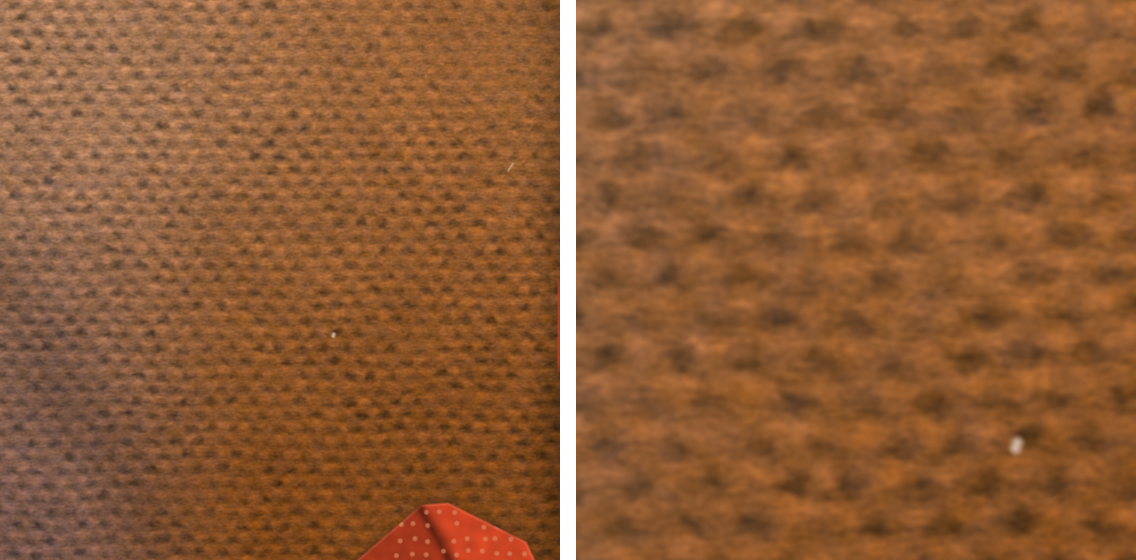
Left, the full canvas; right, a detail of the centre.
This texture is drawn by a WebGL 1 fragment shader. Its source:

```glsl
precision highp float;
// Brown dimpled cloth in soft uneven light, with a dotted red scrap at the lower edge.

uniform vec2 u_resolution;

#define GRID vec2(24.0, 41.0)   // dimples across and up the canvas
#define JITTER 0.15             // irregularity of dimple positions
#define DIMPLE_DEPTH 0.29
#define BUMP_LIGHT 0.18
#define GRAIN_AMOUNT 0.21
#define MOTTLE_AMOUNT 0.06      // warm and cool patches
#define EDGE 0.003              // softness of the outlines
#define TAN vec3(0.625, 0.455, 0.33)
#define OCHRE vec3(0.585, 0.375, 0.205)
#define UMBER vec3(0.475, 0.272, 0.105)
#define MAUVE vec3(0.455, 0.33, 0.28)
#define RED vec3(0.74, 0.25, 0.13)

vec2 hash2(vec2 p) {
  vec3 q = fract(p.xyx * vec3(0.1031, 0.1030, 0.0973));
  q += dot(q, q.yzx + 33.33);
  return fract((q.xx + q.yz) * q.zy);
}

float cornerSlope(vec2 cell, vec2 offset) {
  return dot(hash2(cell) * 2.0 - 1.0, offset);
}

// Gradient noise, roughly -0.7 to 0.7
float noise(vec2 p) {
  vec2 i = floor(p), f = p - i;
  vec2 u = f * f * f * (f * (f * 6.0 - 15.0) + 10.0);
  vec2 e = vec2(1.0, 0.0);
  return mix(mix(cornerSlope(i, f), cornerSlope(i + e, f - e), u.x),
             mix(cornerSlope(i + e.yx, f - e.yx), cornerSlope(i + e.xx, f - e.xx), u.x), u.y);
}

float blob(vec2 d, vec2 radius) {
  d /= radius;
  return exp(-dot(d, d));
}

float segment(vec2 p, vec2 a, vec2 b) {
  vec2 ab = b - a;
  return length(p - a - ab * clamp(dot(p - a, ab) / dot(ab, ab), 0.0, 1.0));
}

// Signed distance to the line a-b, positive on its left side
float leftOf(vec2 p, vec2 a, vec2 b) {
  vec2 dir = normalize(b - a);
  return dot(p - a, vec2(-dir.y, dir.x));
}

// Staggered dimples: x = dark hollow, y = lit bump beneath it
vec2 weave(vec2 p) {
  vec2 q = p * GRID + 0.45 * vec2(noise(p * 7.0), noise(p * 7.0 + 40.0));
  q += 0.25 * vec2(noise(p * 70.0 + 3.0), noise(p * 70.0 + 60.0));
  float row = floor(q.y);
  vec2 relief = vec2(0.0);
  for (int j = -1; j <= 1; j++) {
    float r = row + float(j);
    float shift = 0.5 * mod(r, 2.0);
    float column = floor(q.x - shift);
    for (int i = -1; i <= 1; i++) {
      vec2 cell = vec2(column + float(i), r);
      vec2 rnd = hash2(cell + 11.0);
      vec2 d = q - cell - vec2(0.5 + shift, 0.5) - (rnd - 0.5) * 2.0 * JITTER;
      vec2 arched = d + vec2(0.0, 0.7 * d.x * d.x + 0.25 * (rnd.x - 0.5) * d.x);
      relief.x += (0.5 + 0.8 * rnd.y) * blob(arched, vec2(0.28, 0.32));
      relief.y += (0.6 + 0.7 * rnd.x) * blob(d + vec2(0.06, 0.58), vec2(0.32, 0.30));
    }
  }
  return relief;
}

// Broad colour drift from tan and ochre down to mauve and umber
vec3 clothLight(vec2 p) {
  vec2 w = p + 0.06 * vec2(noise(p * 3.0), noise(p * 3.0 + 20.0));
  vec3 top = mix(TAN, OCHRE, smoothstep(0.1, 0.85, w.x));
  vec3 bottom = mix(MAUVE, UMBER, smoothstep(0.05, 0.5, w.x));
  vec3 c = mix(bottom, top, smoothstep(0.0, 0.95, w.y));
  float shadow = leftOf(w, vec2(0.0, 0.47), vec2(0.26, 0.12));
  c *= 1.0 - 0.12 * exp(-shadow * shadow * 250.0) * smoothstep(0.4, 0.1, w.x);
  return c * (1.0 - 0.25 * smoothstep(0.92, 1.01, w.x));
}

vec3 cloth(vec2 p) {
  vec2 relief = weave(p);
  float strength = 1.0 + 0.5 * noise(p * 6.0 + 5.0);
  strength *= 1.0 - 0.55 * blob(p - vec2(0.85, 0.92), vec2(0.2, 0.13));
  // Grain: short level strands, gently wavering, over finer speckle
  vec2 s = p + 0.004 * vec2(0.0, noise(p * 45.0 + 80.0));
  float grain = 0.85 * noise(s * vec2(72.0, 150.0))
              + 0.75 * noise(s * vec2(115.0, 215.0) + 17.0)
              + 0.55 * noise(p * vec2(190.0, 215.0) + 9.0);
  float shade = 1.01 + strength * (BUMP_LIGHT * (relief.y - 0.38) - DIMPLE_DEPTH * (relief.x - 0.3));
  shade += GRAIN_AMOUNT * grain + 0.08 * noise(p * 9.0);
  float mottle = noise(p * 38.0 + 31.0) + 0.7 * noise(p * 85.0 + 70.0);
  vec3 tint = vec3(-0.15, 0.15, 0.8) * MOTTLE_AMOUNT * mottle;
  tint += vec3(0.015, 0.0, -0.005) * (relief.y - relief.x);
  return clothLight(p) * shade + tint;
}

vec3 redScrap(vec2 p) {
  vec2 q = p * 40.0, cell = floor(q);
  vec2 d = fract(q) - 0.3 - 0.4 * hash2(cell);
  float dots = smoothstep(0.26, 0.08, length(d)) * step(0.3, hash2(cell + 7.0).x);
  float fold = leftOf(p, vec2(0.805, 0.0), vec2(0.752, 0.095));
  vec3 c = RED * mix(1.08, 0.86, smoothstep(-0.004, 0.004, fold));
  c *= 1.0 - 0.4 * exp(-fold * fold * 9000.0) + 0.2 * noise(p * 40.0);
  return mix(c, vec3(0.84, 0.53, 0.37), 0.7 * dots);
}

void main() {
  vec2 p = gl_FragCoord.xy / u_resolution;
  vec3 color = cloth(p);

  // Scrap outline, with a soft contact shadow and a pale hem
  vec2 peak = vec2(0.80, 0.102), corner = vec2(0.94, 0.032);
  float outline = max(leftOf(p, vec2(0.638, 0.0), vec2(0.752, 0.098)),
                      max(leftOf(p, vec2(0.752, 0.098), peak),
                          max(leftOf(p, peak, corner), leftOf(p, corner, vec2(0.955, 0.0)))));
  color *= 1.0 - 0.2 * exp(-max(outline, 0.0) * 110.0);
  vec3 scrap = redScrap(p) + 0.1 * smoothstep(-0.006, 0.0, outline);
  color = mix(color, scrap, smoothstep(EDGE, -EDGE, outline));
  float sliver = smoothstep(0.993, 0.998, p.x) * smoothstep(0.1, 0.06, abs(p.y - 0.42));
  color = mix(color, RED, 0.8 * sliver);

  // Stray lint
  float lint = min(segment(p, vec2(0.595, 0.400), vec2(0.596, 0.403)) - 0.003,
                   segment(p, vec2(0.908, 0.696), vec2(0.916, 0.708)) - 0.001);
  color = mix(color, vec3(0.85, 0.76, 0.70), 0.85 * smoothstep(EDGE, -EDGE, lint));
  gl_FragColor = vec4(clamp(color, 0.0, 1.0), 1.0);
}
```
